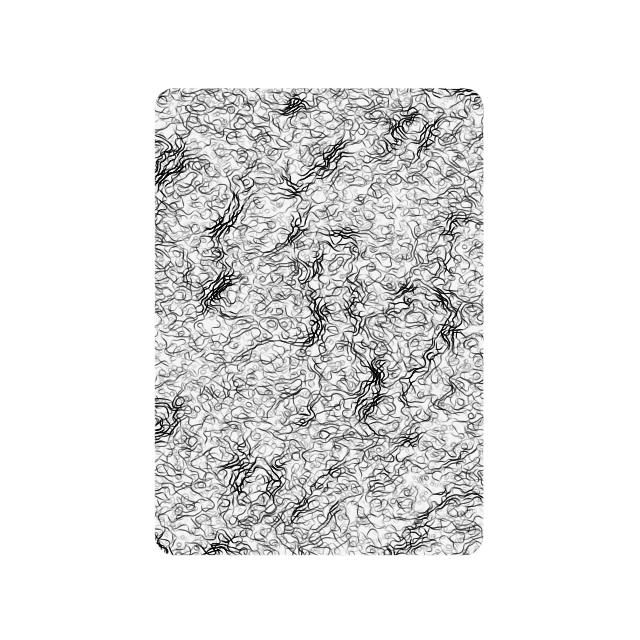
Write a WebGL 2 fragment shader that draws this texture.

```glsl
#version 300 es
precision highp float;
// Rounded white sheet covered with crinkled ink hairlines that gather into dark diagonal bundles.

uniform vec2 u_resolution;
out vec4 fragColor;

const float TAU = 6.2831853;
const vec2 SHEET_CENTER = vec2(0.4987, 0.4974);
const vec2 SHEET_HALF_SIZE = vec2(0.2565, 0.3646);
const float CORNER_RADIUS = 0.03;
const float HAIR_HALF_WIDTH = 0.0019;
const float FIBRE_HALF_WIDTH = 0.0026;
const float DIAGONAL = -0.785;
const int HAIR_LAYERS = 3;

vec3 hash3(float n) {
    return fract(sin(n * vec3(12.9898, 78.233, 37.719) + 1.7) * 4375.85);
}

// Layered sines with whole wave numbers, so the field wraps.
// Returns height and its gradient; "slope" is the rms gradient length.
vec3 waveField(vec2 p, int count, vec2 band, float spread, float slope, float seed) {
    vec3 sum = vec3(0.0);
    for (int i = 0; i < count; i++) {
        vec3 h = hash3(float(i) + seed);
        float angle = DIAGONAL + (h.y - 0.5) * spread;
        float frequency = band.x * pow(band.y / band.x, h.x);
        vec2 wave = TAU * round(frequency * vec2(cos(angle), sin(angle)));
        float phase = dot(wave, p) + TAU * h.z;
        sum += vec3(sin(phase), cos(phase) * wave) / max(length(wave), TAU);
    }
    return sum * slope * sqrt(2.0 / float(count));
}

// Soft coverage of the level lines of a field, with constant width on the canvas
float levelLines(vec3 field, float halfWidth) {
    float offset = abs(fract(field.x) - 0.5);
    float d = offset / max(length(field.yz), 8.0);
    return 1.0 - smoothstep(0.0, halfWidth, d);
}

// Strokes darken where the field is steep and taper where it flattens
float strokeInk(vec3 field, float halfWidth, float fullSlope, float strength) {
    float steepness = min(length(field.yz) / fullSlope, 1.3);
    return clamp(levelLines(field, halfWidth) * pow(steepness, 1.6) * strength, 0.0, 0.9);
}

float roundedBox(vec2 p, vec2 halfSize, float radius) {
    vec2 q = abs(p) - halfSize + radius;
    return length(max(q, 0.0)) + min(max(q.x, q.y), 0.0) - radius;
}

void main() {
    vec2 p = gl_FragCoord.xy / u_resolution;
    float pixel = 1.0 / min(u_resolution.x, u_resolution.y);
    float hairWidth = max(HAIR_HALF_WIDTH, 0.95 * pixel);

    // Broad folds steer the hairs and set where bundles form
    vec3 folds = waveField(p, 22, vec2(4.0, 18.0), 2.3, 46.0, 11.0);
    float bundle = smoothstep(38.0, 92.0, length(folds.yz));
    float strength = mix(0.42, 0.86, bundle);

    // Crossing sets of crinkled hairs, staggered in height
    float paper = 0.96;
    for (int layer = 0; layer < HAIR_LAYERS; layer++) {
        float seed = 60.0 + 47.0 * float(layer);
        vec3 crinkle = waveField(p, 24, vec2(18.0, 92.0), 3.1416, 92.0, seed);
        crinkle.x += float(layer) / float(HAIR_LAYERS);
        paper *= 1.0 - strokeInk(folds + crinkle, hairWidth, 118.0, strength);
    }

    // Faint blurred fibres between them
    vec3 fibres = waveField(p, 22, vec2(45.0, 110.0), 3.1416, 135.0, 311.0);
    paper *= 1.0 - strokeInk(fibres, FIBRE_HALF_WIDTH, 130.0, 0.14);

    // Sheet on a plain white ground
    float edge = roundedBox(p - SHEET_CENTER, SHEET_HALF_SIZE, CORNER_RADIUS);
    float sheet = 1.0 - smoothstep(-pixel, pixel, edge);
    fragColor = vec4(vec3(mix(1.0, paper, sheet)), 1.0);
}
```
